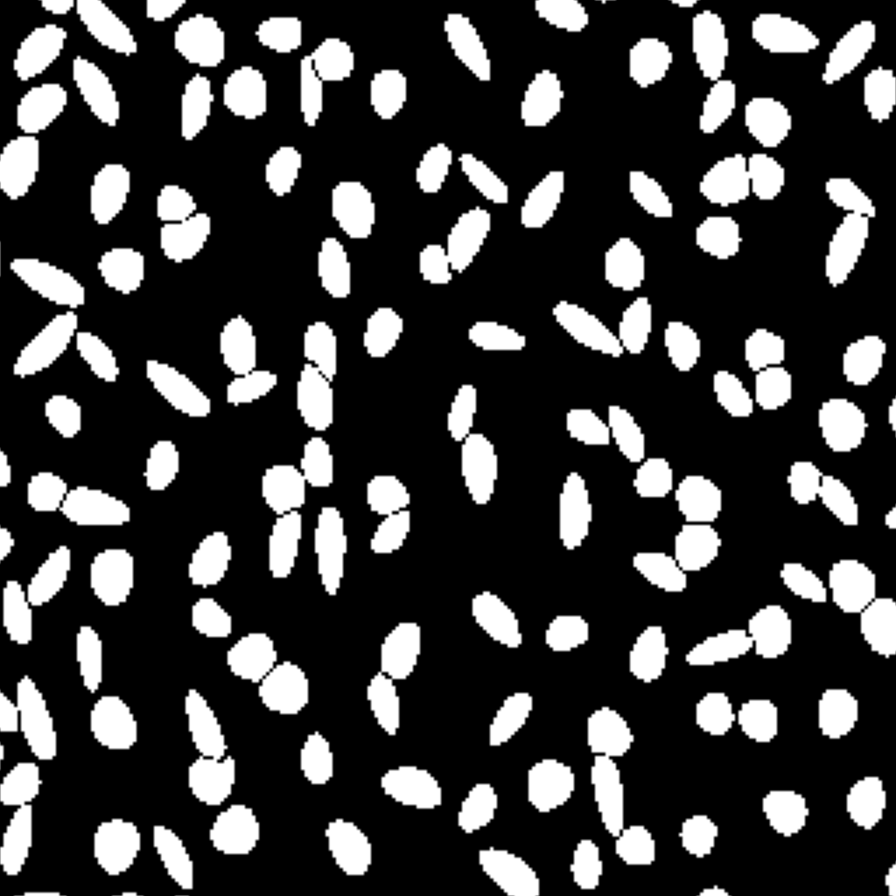
Write a Shadertoy shader that draws this pattern.

```glsl
const float CELLS = 12.0;      // grain cells across the canvas
const float LATTICE = 256.0;   // mask samples across the canvas
const vec3 GROUND = vec3(0.0);
const vec3 GRAIN = vec3(1.0);

vec4 hash42(vec2 p, float seed) {
    vec4 q = fract((p.xyxy + seed) * vec4(0.1031, 0.1030, 0.0973, 0.1099));
    q += dot(q, q.wzxy + 33.33);
    return fract((q.xxyz + q.yzzw) * q.zywx);
}

vec2 rotate(vec2 p, float angle) {
    float c = cos(angle), s = sin(angle);
    return vec2(c * p.x + s * p.y, c * p.y - s * p.x);
}

// Approximate distance to an ellipse whose outline sways with layered sines
float grainDistance(vec2 p, vec2 radii, float phase) {
    p += 1e-4;
    float theta = atan(p.y / radii.y, p.x / radii.x);
    float sway = 1.0 + 0.05 * sin(3.0 * theta + phase)
                     + 0.04 * sin(2.0 * theta + 2.7 * phase);
    float k = length(p / radii);
    return (k / sway - 1.0) * k / length(p / (radii * radii));
}

// Distances to the nearest and second nearest grain, in cell units
vec2 nearestGrains(vec2 p, float jitter, float emptyShare) {
    vec2 cell = floor(p);
    vec2 nearest = vec2(9.0);
    for (int y = -1; y <= 1; y++)
    for (int x = -1; x <= 1; x++) {
        vec2 id = cell + vec2(x, y);
        vec4 place = hash42(id, 17.3);
        vec4 form = hash42(id, 71.9);
        if (place.w < emptyShare) continue;

        vec2 center = id + 0.5 + (place.xy - 0.5) * 2.0 * jitter;
        float size = mix(0.25, 0.345, form.x);
        float stretch = sqrt(mix(1.1, 3.0, form.y * form.y));
        float tilt = (form.z + place.z - 1.0) * 1.6;
        vec2 radii = size * vec2(1.0 / stretch, stretch);
        float d = grainDistance(rotate(p - center, tilt), radii, form.w * 6.2832);

        nearest = d < nearest.x ? vec2(d, nearest.x)
                                : vec2(nearest.x, min(nearest.y, d));
    }
    return nearest;
}

// Binary mask with a thin seam where grains touch
float grainMask(vec2 uv, float seam) {
    vec2 d = nearestGrains(uv * CELLS, 0.38, 0.13);
    return step(d.x, 0.0) * step(seam, d.y - d.x);
}

// Blend the four surrounding lattice samples for soft, slightly stepped edges
float softMask(vec2 uv, float seam) {
    vec2 q = uv * LATTICE - 0.5;
    vec2 base = floor(q) + 0.5;
    vec2 w = smoothstep(0.0, 1.0, fract(q));
    vec2 e = vec2(1.0, 0.0);
    float low = mix(grainMask(base / LATTICE, seam),
                    grainMask((base + e.xy) / LATTICE, seam), w.x);
    float high = mix(grainMask((base + e.yx) / LATTICE, seam),
                     grainMask((base + e.xx) / LATTICE, seam), w.x);
    return mix(low, high, w.y);
}

void mainImage(out vec4 fragColor, in vec2 fragCoord) {
    vec2 uv = fragCoord / iResolution.y;
    fragColor = vec4(mix(GROUND, GRAIN, softMask(uv, 0.035)), 1.0);
}
```
